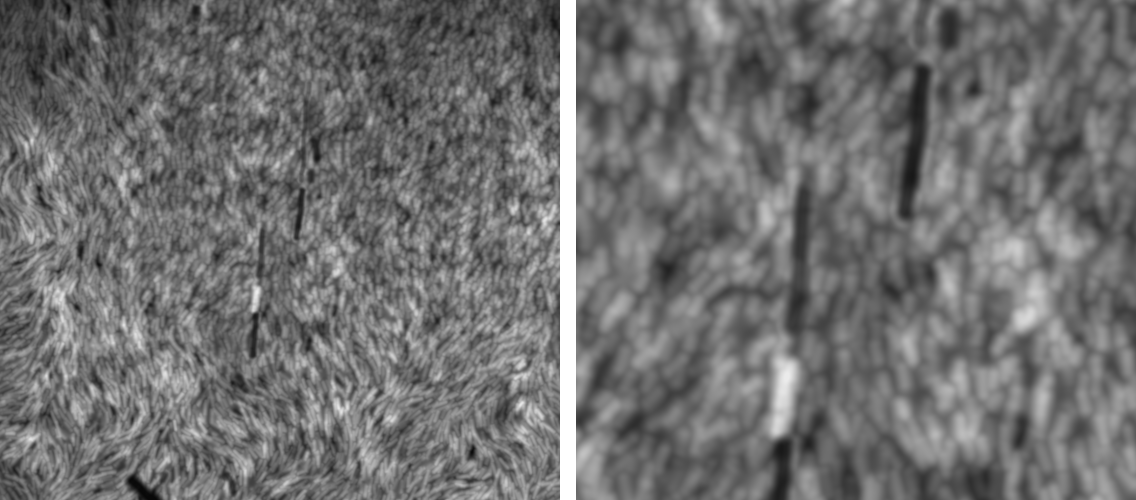
Left: the whole. Right: its middle third, enlarged.
Write a Shadertoy shader that draws this texture.

```glsl
// Dense grey carpet of small packed rods, seen out of focus.
// Rods are jittered segments along a noise direction field, joined by a smooth
// maximum; wider light and dark smears blend them. Slits and pits go on top.

#define SPACING 0.0135    // distance between rod seeds
#define SHORT_HALF 0.0042 // half length of rods in the upper middle
#define LONG_HALF 0.0105  // half length of rods at the left and bottom
#define WIDE_RADIUS 0.0060 // soft radius in the upper middle
#define THIN_RADIUS 0.0049 // soft radius at the left and bottom
#define BASE_TONE 0.445   // middle grey of the carpet
#define ROD_CONTRAST 0.45 // strength of the single rods
#define SMEAR_CONTRAST 0.26 // range of the light and dark smears
#define SMEAR_WIDTH 1.22  // smear radius relative to a rod
#define JOIN_POWER 3.0    // higher keeps overlapping rods more distinct
#define PIT_COUNT 9

float hash(vec2 p) {
    return fract(sin(dot(p, vec2(127.1, 311.7))) * 43758.5);
}

float noise(vec2 p) {
    vec2 i = floor(p), f = fract(p);
    f = f * f * (3.0 - 2.0 * f);
    return mix(mix(hash(i), hash(i + vec2(1, 0)), f.x),
               mix(hash(i + vec2(0, 1)), hash(i + vec2(1, 1)), f.x), f.y);
}

float segmentDistance(vec2 p, vec2 a, vec2 b) {
    vec2 pa = p - a, ba = b - a;
    return length(pa - ba * clamp(dot(pa, ba) / dot(ba, ba), 0.0, 1.0));
}

// Soft mask of a thick stroke
float stroke(vec2 p, vec2 a, vec2 b, float radius) {
    return 1.0 - smoothstep(0.2 * radius, 1.7 * radius, segmentDistance(p, a, b));
}

// Bell-shaped profile around a segment
float bell(vec2 p, vec2 center, vec2 reach, float radius) {
    float d = segmentDistance(p, center - reach, center + reach) / radius;
    return exp(-d * d);
}

// 0 in the calm upright middle, 1 in the tangled left and bottom
float tangle(vec2 p) {
    float left = 1.0 - smoothstep(0.05, 0.42, p.x);
    float bottom = 1.0 - smoothstep(0.1, 0.5, p.y);
    return max(left, bottom);
}

float carpet(vec2 p) {
    vec2 home = floor(p / SPACING);
    float sum = 0.0, smear = 0.0;
    for (int y = -2; y <= 2; y++)
    for (int x = -2; x <= 2; x++) {
        vec2 id = home + vec2(x, y);
        vec2 seed = (id + vec2(hash(id), hash(id + 57.3))) * SPACING;
        vec2 smearSeed = (id + vec2(hash(id + 71.9), hash(id + 83.3))) * SPACING;
        float loose = tangle(seed);

        // Direction follows small patches, with an extra turn per rod
        float angle = 1.35 + mix(0.9, 2.6, loose) * (noise(seed * 11.0 + 3.7) - 0.5)
                    + 0.9 * (hash(id + 11.9) - 0.5);
        float halfLength = mix(SHORT_HALF, LONG_HALF, loose)
                         * (0.6 + 0.8 * hash(id + 23.1));
        vec2 reach = halfLength * vec2(cos(angle), sin(angle));
        float radius = mix(WIDE_RADIUS, THIN_RADIUS, loose);

        float tone = 0.29 + 0.2 * hash(id + 41.7);
        sum += pow(tone * bell(p, seed, reach, radius), JOIN_POWER);
        smear += (hash(id + 97.1) - 0.5) * bell(p, smearSeed, reach, radius * SMEAR_WIDTH);
    }
    float rods = 0.17 + pow(sum + 1e-7, 1.0 / JOIN_POWER);
    return BASE_TONE + ROD_CONTRAST * (rods - BASE_TONE) + SMEAR_CONTRAST * smear;
}

// Uneven light: dim top and corners, faint upright bands
float lighting(vec2 p) {
    float top = 1.0 - 0.22 * smoothstep(0.55, 1.0, p.y);
    float corner = 1.0 - 0.4 * smoothstep(0.55, 0.95, distance(p, vec2(0.6, 0.35)));
    float bands = 0.83 + 0.34 * noise(p * vec2(16.0, 6.0));
    float mottling = 0.86 + 0.3 * noise(p * 32.0);
    return top * corner * bands * mottling;
}

// Long cracks, scattered small pits and one corner hole
float darkness(vec2 p) {
    float dark = 0.4 * stroke(p, vec2(0.617, 0.835), vec2(0.604, 0.64), 0.0045);
    dark = max(dark, 0.75 * stroke(p, vec2(0.606, 0.62), vec2(0.592, 0.525), 0.006));
    dark = max(dark, 0.6 * stroke(p, vec2(0.528, 0.54), vec2(0.518, 0.45), 0.006));
    dark = max(dark, 0.7 * stroke(p, vec2(0.511, 0.37), vec2(0.505, 0.29), 0.006));
    dark = max(dark, stroke(p, vec2(0.262, 0.04), vec2(0.31, -0.005), 0.012));
    for (int i = 0; i < PIT_COUNT; i++) {
        vec2 key = vec2(float(i), 5.3);
        vec2 center = vec2(1.1 * hash(key), hash(key + 9.1));
        vec2 reach = vec2(0.012 * (hash(key + 2.7) - 0.5), 0.004 + 0.014 * hash(key + 4.4));
        float depth = 0.35 + 0.4 * hash(key + 6.2);
        dark = max(dark, depth * stroke(p, center - reach, center + reach, 0.007));
    }
    return dark;
}

void mainImage(out vec4 fragColor, in vec2 fragCoord) {
    vec2 p = fragCoord / iResolution.y;
    vec2 wobble = 0.007 * (vec2(noise(p * 28.0), noise(p * 28.0 + 19.0)) - 0.5);
    vec2 bent = p + wobble;

    float grey = carpet(p) * lighting(p);
    grey *= 1.0 - 0.92 * darkness(bent);

    // Two bright rods standing out of the carpet
    grey += 0.36 * stroke(bent, vec2(0.514, 0.422), vec2(0.508, 0.382), 0.008);
    grey += 0.18 * stroke(bent, vec2(0.674, 0.605), vec2(0.666, 0.565), 0.007);

    fragColor = vec4(vec3(clamp(grey, 0.03, 0.92)), 1.0);
}
```
